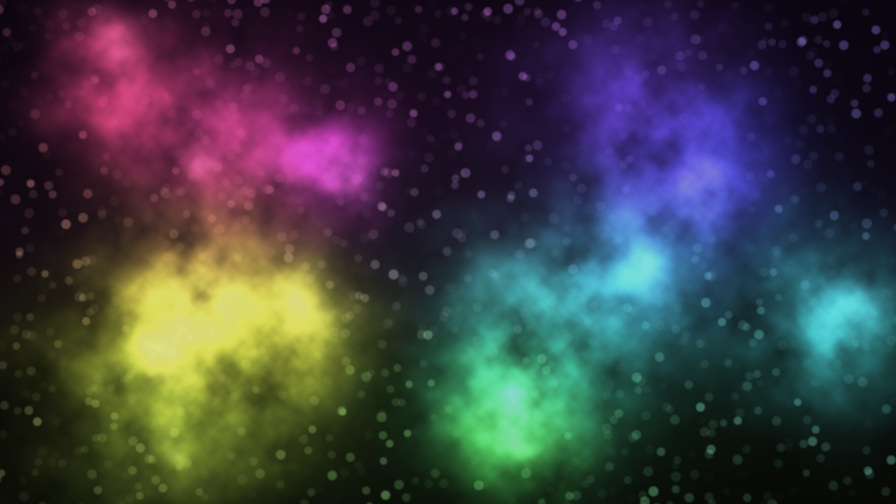
A Shadertoy shader for this background:

```glsl
// A rainbow nebula on a dark sky, sprinkled with soft out-of-focus stars.

float hash(vec2 p) {
    p = fract(p * vec2(0.1031, 0.1137));
    p += dot(p, p.yx + 33.33);
    return fract((p.x + p.y) * p.x * 17.0);
}

vec3 hueColor(float hue) {
    return clamp(abs(mod(hue * 6.0 + vec3(0.0, 4.0, 2.0), 6.0) - 3.0) - 1.0, 0.0, 1.0);
}

// Layered sines, turned at every octave and gently bent.
float wisps(vec2 p) {
    float sum = 0.0, amp = 0.5;
    for (int i = 0; i < 5; i++) {
        p = mat2(0.8, 0.6, -0.6, 0.8) * p * 1.65 + 1.7;
        vec2 q = p + 0.7 * sin(p.yx * 0.7 + float(i) * 1.9);
        sum += amp * sin(q.x) * sin(q.y);
        amp *= 0.62;
    }
    return sum;
}

// Broad clouds: centre, radius, hue.
const vec4 clouds[12] = vec4[12](
    vec4(0.23, 0.83, 0.13, 0.95), vec4(0.46, 0.71, 0.17, 0.92),
    vec4(0.66, 0.68, 0.10, 0.84), vec4(0.40, 0.41, 0.16, 0.14),
    vec4(0.36, 0.24, 0.22, 0.20), vec4(0.60, 0.35, 0.12, 0.17),
    vec4(1.27, 0.77, 0.18, 0.70), vec4(1.41, 0.66, 0.14, 0.66),
    vec4(1.26, 0.46, 0.15, 0.55), vec4(1.65, 0.37, 0.16, 0.51),
    vec4(1.06, 0.32, 0.20, 0.49), vec4(1.03, 0.16, 0.13, 0.31));

// Bright cores: centre, radius.
const vec3 cores[12] = vec3[12](
    vec3(0.24, 0.91, 0.050), vec3(0.39, 0.69, 0.030), vec3(0.69, 0.65, 0.036),
    vec3(0.40, 0.39, 0.070), vec3(0.33, 0.30, 0.048), vec3(0.60, 0.39, 0.045),
    vec3(0.37, 0.11, 0.025), vec3(1.39, 0.63, 0.060), vec3(1.285, 0.46, 0.045),
    vec3(1.69, 0.39, 0.055), vec3(1.02, 0.19, 0.055), vec3(1.04, 0.11, 0.025));

// Soft discs, one per jittered cell; neighbours are checked so none is cut.
float starLayer(vec2 p, float cell, float seed) {
    float glow = 0.0;
    vec2 home = floor(p / cell);
    for (int y = -1; y <= 1; y++)
    for (int x = -1; x <= 1; x++) {
        vec2 id = home + vec2(x, y);
        vec2 key = id + seed * 37.0 + 50.0;
        vec2 jitter = vec2(hash(key), hash(key + 71.3));
        float radius = 0.008 + 0.003 * hash(key + 19.7);
        float dist = length(p - (id + jitter) * cell);
        float power = pow(hash(key + 133.1), 4.5);
        glow += power * smoothstep(radius + 0.002, radius - 0.004, dist);
    }
    return glow;
}

void mainImage(out vec4 fragColor, in vec2 fragCoord) {
    vec2 uv = fragCoord / iResolution.xy;
    vec2 p = uv * vec2(16.0 / 9.0, 1.0);

    // The sky's own hue turns about the centre, where it fades to violet.
    vec2 arm = uv - 0.5;
    float skyHue = 0.57 + atan(arm.y, arm.x + 1e-5) / 6.28318;
    vec3 sky = mix(vec3(0.6, 0.5, 0.8), hueColor(skyHue), smoothstep(0.0, 0.3, length(arm)));

    // Clouds with ragged borders; their colours blend by weight.
    float mottle = wisps(p * 8.0);
    float fine = wisps(p * 17.0 + 4.0);
    vec2 bent = p + 0.03 * vec2(mottle, wisps(p * 8.0 + 9.0));
    float haze = 0.0, heart = 0.0;
    vec3 blend = sky * 0.04;
    for (int i = 0; i < 12; i++) {
        vec2 d = (bent - clouds[i].xy) / clouds[i].z;
        float weight = 0.5 * exp(-dot(d, d));
        haze += weight;
        blend += weight * hueColor(clouds[i].w);
    }
    vec3 tint = mix(vec3(1.0), blend / (haze + 0.04), 0.70);
    for (int i = 0; i < 12; i++) {
        vec2 d = (bent - cores[i].xy) / cores[i].z;
        heart += exp(-dot(d, d));
    }
    haze *= max(0.92 + 0.5 * mottle + 0.35 * fine, 0.12);
    heart *= 0.95 + 0.4 * fine;

    // Night sky, violet above and olive below, then gas and pale cores.
    float vignette = 1.0 - smoothstep(0.25, 0.72, length(arm));
    vec3 color = mix(vec3(0.025, 0.03, 0.02), vec3(0.04, 0.018, 0.06), smoothstep(0.25, 0.6, uv.y));
    color += mix(vec3(1.0), sky, 0.6) * 0.05 * vignette;
    color += tint * haze * 1.1;
    color += mix(tint, vec3(1.0), 0.2) * heart * 0.33;

    // Stars, hidden where the gas is dense.
    float stars = 0.0;
    for (int i = 0; i < 4; i++) {
        float layer = float(i);
        stars += starLayer(p + layer * 0.137, 0.046 + 0.007 * layer, layer) * (0.55 - 0.08 * layer);
    }
    color += mix(vec3(0.9), sky, 0.4) * stars * 0.7 * exp(-2.5 * (haze + heart * 0.5));

    // Gentle shoulder on the highlights.
    color = mix(color, 1.0 - exp(-1.5 * color), smoothstep(0.6, 1.3, color));
    fragColor = vec4(color, 1.0);
}
```
